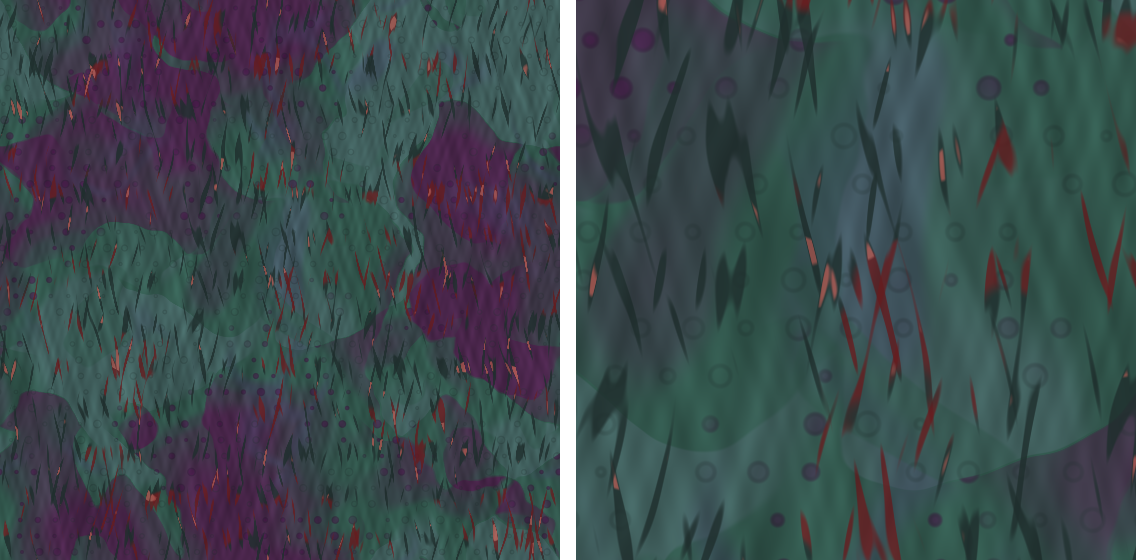
Left, the full canvas; right, a detail of the centre.
Give the GLSL for this texture, as a Shadertoy shader.

```glsl
// Seamless mossy green and plum patches with dot rows and thin crossing red and dark strands.
#define PATCH_CONTRAST 0.28
#define EDGE_STRENGTH 0.34
#define WARP 0.045
#define STRAND_CELLS vec2(112.0, 13.0)
#define STRAND_LEVEL 0.29
#define STRAND_SHEAR 22.0
#define DOT_CELLS vec2(32.0, 35.0)
#define DOT_OPACITY 0.6
#define WISP_OPACITY 0.42
#define STREAK_DEPTH 0.22

const float TAU = 6.28318;
const vec3 MAGENTA = vec3(0.285, 0.145, 0.290);
const vec3 MAUVE = vec3(0.245, 0.222, 0.285);
const vec3 SLATE = vec3(0.213, 0.268, 0.285);
const vec3 GREEN = vec3(0.193, 0.338, 0.298);
const vec3 TEAL = vec3(0.250, 0.370, 0.362);
const vec3 LAVENDER = vec3(0.255, 0.275, 0.385);
const vec3 DARK = vec3(0.120, 0.180, 0.175);
const vec3 RED = vec3(0.400, 0.110, 0.120);
const vec3 SALMON = vec3(0.680, 0.340, 0.310);
const vec3 PLUM = vec3(0.270, 0.085, 0.280);

float hash(vec2 p) {
    return fract(sin(dot(p, vec2(127.1, 311.7))) * 43758.5);
}

// Gradient contribution of one lattice corner; wraps in x and, with shear, in y
float corner(vec2 cell, vec2 offset, vec2 cells, float shear, float seed) {
    float turns = floor((cell.y + 0.5) / cells.y);
    cell -= turns * vec2(shear, cells.y);
    cell.x = floor(mod(cell.x + 0.5, cells.x));
    float angle = TAU * hash(cell + seed * vec2(1.37, 2.91));
    return dot(offset, vec2(cos(angle), sin(angle)));
}

// Tiling gradient noise, about -0.7 to 0.7; shear is a whole number of cells
float shearNoise(vec2 uv, vec2 cells, float shear, float seed) {
    vec2 p = uv * cells + vec2(shear * uv.y, 0.0);
    vec2 i = floor(p), f = p - i;
    vec2 w = f * f * f * (f * (f * 6.0 - 15.0) + 10.0);
    vec2 e = vec2(1.0, 0.0);
    float low = mix(corner(i, f, cells, shear, seed),
                    corner(i + e.xy, f - e.xy, cells, shear, seed), w.x);
    float high = mix(corner(i + e.yx, f - e.yx, cells, shear, seed),
                     corner(i + e.xx, f - e.xx, cells, shear, seed), w.x);
    return mix(low, high, w.y);
}

float noise(vec2 uv, float cells, float seed) {
    return shearNoise(uv, vec2(cells), 0.0, seed);
}

// Large soft patches, cut by overlapping edges that are crisp in places
float patchTone(vec2 uv) {
    vec2 q = uv + 2.0 * WARP * vec2(noise(uv, 4.0, 1.0), noise(uv, 4.0, 2.0))
                + WARP * vec2(noise(uv, 9.0, 3.0), noise(uv, 9.0, 4.0));
    float tone = 0.5 + PATCH_CONTRAST * cos(TAU * (q.x - 0.35)) * cos(TAU * (q.y - 0.45));
    tone += 0.32 * noise(q, 4.0, 5.0) + 0.10 * noise(q, 10.0, 6.0);
    for (float k = 0.0; k < 3.0; k++) {
        float outline = noise(q, 3.0 + k, 10.0 + k) + 0.03 * noise(uv, 32.0, 20.0 + k);
        float strength = smoothstep(-0.25, 0.3, noise(uv, 3.0, 30.0 + k));
        tone += EDGE_STRENGTH * strength * (smoothstep(-0.01, 0.01, outline) - 0.5);
    }
    return tone;
}

vec3 patchColor(float tone) {
    vec3 color = mix(MAGENTA, MAUVE, smoothstep(0.20, 0.35, tone));
    color = mix(color, SLATE, smoothstep(0.37, 0.45, tone));
    color = mix(color, GREEN, smoothstep(0.46, 0.53, tone));
    return mix(color, TEAL, smoothstep(0.57, 0.71, tone));
}

// Rows of dots: x is the filled disc, y its rim
vec2 dots(vec2 uv) {
    vec2 p = uv * DOT_CELLS;
    float row = mod(floor(p.y), DOT_CELLS.y);
    p.x += hash(vec2(row, 7.0));
    vec2 id = vec2(mod(floor(p.x), DOT_CELLS.x), row);
    float radius = mix(0.10, 0.25, hash(id + 41.0));
    float d = length((fract(p) - 0.5) / DOT_CELLS * DOT_CELLS.x) - radius;
    float present = step(0.4, hash(id + 83.0));
    return present * vec2(smoothstep(0.04, -0.04, d), smoothstep(0.07, 0.01, abs(d + 0.03)));
}

void mainImage(out vec4 fragColor, in vec2 fragCoord) {
    vec2 uv = fragCoord / iResolution.xy;
    float tone = patchTone(uv);
    vec3 color = patchColor(tone);

    // Lavender wisps and small green clouds
    vec2 curl = uv + 0.05 * vec2(noise(uv, 7.0, 50.0), noise(uv, 7.0, 51.0));
    float ridge = smoothstep(0.10, 0.0, abs(noise(curl, 6.0, 52.0)));
    float cloud = smoothstep(0.15, 0.24, noise(curl, 7.0, 53.0));
    float wispArea = smoothstep(0.0, 0.3, noise(uv, 5.0, 54.0));
    color = mix(color, LAVENDER, WISP_OPACITY * wispArea * max(ridge, cloud));
    float moss = smoothstep(0.25, 0.29, noise(curl, 9.0, 55.0));
    color = mix(color, GREEN, 0.5 * moss * smoothstep(0.45, 0.55, tone));

    // Plum dots, fading to faint rims on the light patches
    vec2 dot2 = dots(uv);
    float dotArea = smoothstep(-0.08, 0.12, noise(uv, 5.0, 60.0)) * smoothstep(0.74, 0.54, tone);
    color = mix(color, PLUM, DOT_OPACITY * dotArea * dot2.x);
    color = mix(color, DARK, 0.22 * dot2.y);

    // Faint long streaks, then sharp slivers, each in two crossing directions
    vec2 bent = uv + vec2(0.012 * noise(uv, 8.0, 70.0), 0.0);
    float density = 0.16 * noise(uv, 6.0, 71.0);
    float redArea = noise(uv, 7.0, 72.0) + 0.4 * noise(uv, 18.0, 73.0);
    for (float k = 0.0; k < 2.0; k++) {
        float lean = STRAND_SHEAR * (1.0 - 2.0 * k);
        float streak = shearNoise(bent, vec2(80.0, 5.0), lean, 80.0 + k);
        color *= 1.0 - STREAK_DEPTH * streak;
        float strand = shearNoise(bent, STRAND_CELLS, lean, 90.0 + k) + density;
        float cover = smoothstep(STRAND_LEVEL, STRAND_LEVEL + 0.12, strand);
        vec3 ink = mix(DARK, RED, smoothstep(0.07, 0.15, redArea));
        float glint = smoothstep(0.27, 0.33, noise(uv, 22.0, 95.0 + k));
        ink = mix(ink, SALMON, glint * smoothstep(0.36, 0.44, strand));
        color = mix(color, ink, 0.8 * cover);
    }
    fragColor = vec4(color, 1.0);
}
```
